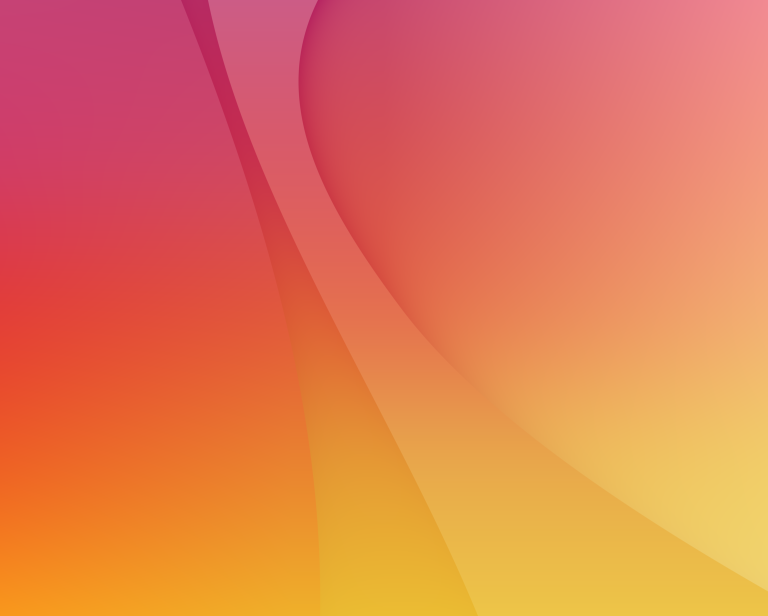
This background is drawn by a Shadertoy shader. Its source:

```glsl
// Smooth sunset-coloured panels divided by three sweeping curves.
// Each panel has a vertical colour ramp; the curves are cubic Hermite
// splines whose signed distance gives crisp edges and soft shadows.

// Cubic from x0 to x1 with end slopes m0 and m1, s in 0..1
float hermite(float s, float x0, float x1, float m0, float m1) {
    float s2 = s * s, s3 = s2 * s;
    return x0 * (1.0 - 3.0 * s2 + 2.0 * s3) + x1 * (3.0 * s2 - 2.0 * s3)
         + m0 * (s - 2.0 * s2 + s3) + m1 * (s3 - s2);
}

// Horizontal position of each curve at depth t below the top edge
float leftCurve(float t) {
    return hermite(t, 0.2357, 0.4167, 0.32, -0.015);
}

float middleCurve(float t) {
    return hermite(t, 0.2708, 0.6224, 0.165, 0.33);
}

float rightCurve(float t) {
    return t < 0.5 ? hermite(t * 2.0, 0.4141, 0.522, -0.2, 0.3)
                   : hermite(t * 2.0 - 1.0, 0.522, 1.057, 0.3, 0.725);
}

// Signed distance in canvas heights, positive right of the curve
float curveDistance(float x, float curveX, float nextX, float stepT, float aspect) {
    float slope = (nextX - curveX) / stepT * aspect;
    return (x - curveX) * aspect / sqrt(1.0 + slope * slope);
}

// Catmull-Rom segment between colours b and c
vec3 spline(float s, vec3 a, vec3 b, vec3 c, vec3 d) {
    return b + 0.5 * s * (c - a + s * (2.0 * a - 5.0 * b + 4.0 * c - d
             + s * (3.0 * (b - c) + d - a)));
}

// Smooth ramp through five evenly spaced colours, top to bottom
vec3 ramp(float t, vec3 a, vec3 b, vec3 c, vec3 d, vec3 e) {
    float k = clamp(t, 0.0, 1.0) * 4.0;
    if (k < 1.0) return spline(k, 2.0 * a - b, a, b, c);
    if (k < 2.0) return spline(k - 1.0, a, b, c, d);
    if (k < 3.0) return spline(k - 2.0, b, c, d, e);
    return spline(k - 3.0, c, d, e, 2.0 * e - d);
}

// Shadow that fades with distance from an edge
float softShadow(float d, float width) {
    return exp(-max(d, 0.0) / width);
}

void mainImage(out vec4 fragColor, in vec2 fragCoord) {
    vec2 uv = fragCoord / iResolution.xy;
    float aspect = iResolution.x / iResolution.y;
    float x = uv.x, t = 1.0 - uv.y;
    float edge = 0.7 / iResolution.y;

    // Distances to the three dividing curves
    float h = 0.002;
    float dLeft = curveDistance(x, leftCurve(t), leftCurve(t + h), h, aspect);
    float dMiddle = curveDistance(x, middleCurve(t), middleCurve(t + h), h, aspect);
    float dRight = curveDistance(x, rightCurve(t), rightCurve(t + h), h, aspect);

    // Left panel, from its outer to its inner side
    vec3 leftOuter = ramp(t, vec3(0.776, 0.259, 0.459), vec3(0.816, 0.239, 0.400),
        vec3(0.886, 0.243, 0.227), vec3(0.933, 0.376, 0.145), vec3(0.976, 0.596, 0.110));
    vec3 leftInner = ramp(t, vec3(0.757, 0.251, 0.451), vec3(0.812, 0.286, 0.384),
        vec3(0.878, 0.349, 0.243), vec3(0.914, 0.510, 0.188), vec3(0.937, 0.690, 0.165));
    vec3 color = mix(leftOuter, leftInner, clamp(x / 0.38, 0.0, 1.0));

    // Narrow strip, shaded at both sides
    vec3 strip = ramp(t, vec3(0.745, 0.230, 0.416), vec3(0.808, 0.251, 0.333),
        vec3(0.878, 0.388, 0.231), vec3(0.900, 0.602, 0.208), vec3(0.922, 0.741, 0.198));
    float stripFade = 1.0 - 0.75 * t;
    strip -= vec3(0.035, 0.075, 0.035) * stripFade * softShadow(dLeft, 0.035);
    strip -= vec3(0.020, 0.045, 0.020) * stripFade * softShadow(-dMiddle, 0.030);
    color = mix(color, strip, smoothstep(-edge, edge, dLeft));

    // Pale band
    vec3 band = ramp(t, vec3(0.800, 0.361, 0.525), vec3(0.851, 0.357, 0.408),
        vec3(0.894, 0.439, 0.314), vec3(0.910, 0.651, 0.294), vec3(0.929, 0.773, 0.282));
    color = mix(color, band, smoothstep(-edge, edge, dMiddle));

    // Right panel, brightening outward, with a shadow along its curve
    vec3 rightInner = ramp(t, vec3(0.785, 0.286, 0.435), vec3(0.839, 0.318, 0.329),
        vec3(0.890, 0.420, 0.278), vec3(0.922, 0.670, 0.298), vec3(0.933, 0.800, 0.353));
    vec3 rightOuter = ramp(t, vec3(0.945, 0.541, 0.573), vec3(0.953, 0.596, 0.502),
        vec3(0.953, 0.685, 0.455), vec3(0.945, 0.800, 0.412), vec3(0.945, 0.839, 0.439));
    vec3 right = mix(rightInner, rightOuter, clamp((x - 0.5) * 2.0, 0.0, 1.0));
    float rightFade = mix(1.0, 0.15, smoothstep(0.0, 0.95, t));
    right -= vec3(0.075, 0.150, 0.055) * rightFade * softShadow(dRight, 0.028);
    color = mix(color, right, smoothstep(-edge, edge, dRight));

    fragColor = vec4(clamp(color, 0.0, 1.0), 1.0);
}
```
